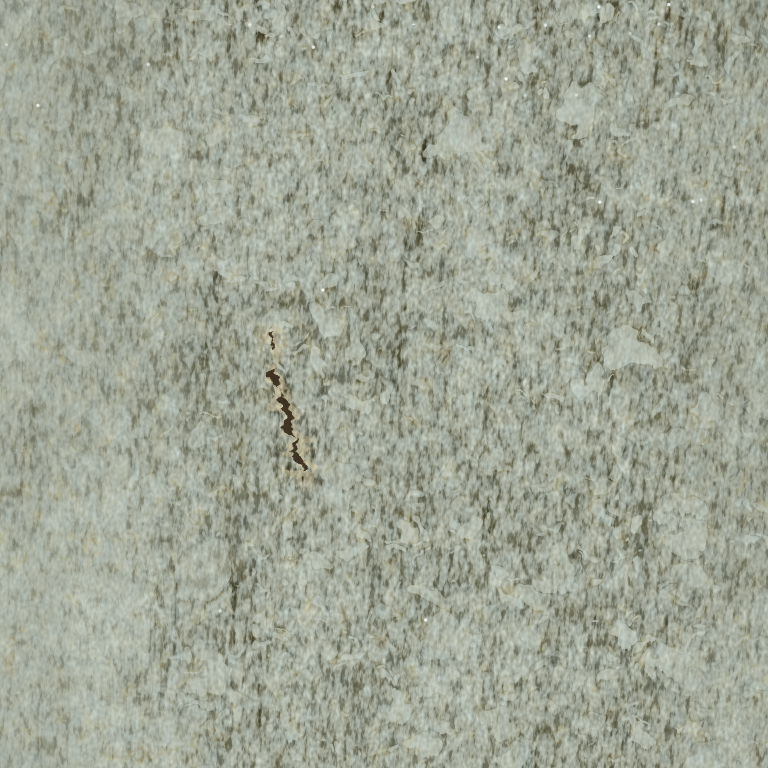
Write a Shadertoy shader that draws this texture.

```glsl
// Weathered pale stone: fine vertical grain, dark streaks, chalky flakes and one broken crack.

const vec3 DARK_GRAIN = vec3(0.35, 0.35, 0.27);
const vec3 PALE_STONE = vec3(0.74, 0.77, 0.72);
const vec3 CRACK_BROWN = vec3(0.20, 0.15, 0.09);
const vec3 CRUMBLE_CREAM = vec3(0.73, 0.70, 0.58);
const vec3 OCHRE_TINT = vec3(1.02, 0.98, 0.88);
const vec3 SPARKLE_WHITE = vec3(0.93, 0.96, 0.95);
const float TAU = 6.28318;

vec2 hash22(vec2 p) {
    vec3 q = fract(vec3(p.xyx) * vec3(0.1031, 0.1030, 0.0973));
    q += dot(q, q.yzx + 33.33);
    return fract((q.xx + q.yz) * q.zy);
}

float cornerSlope(vec2 cell, vec2 offset) {
    float angle = TAU * hash22(cell).x;
    return dot(vec2(cos(angle), sin(angle)), offset);
}

float gradientNoise(vec2 p) {
    vec2 i = floor(p), f = fract(p);
    vec2 u = f * f * f * (f * (f * 6.0 - 15.0) + 10.0);
    vec2 e = vec2(1.0, 0.0);
    float low = mix(cornerSlope(i, f), cornerSlope(i + e, f - e), u.x);
    float high = mix(cornerSlope(i + e.yx, f - e.yx), cornerSlope(i + 1.0, f - 1.0), u.x);
    return 1.4 * mix(low, high, u.y);
}

float fbm(vec2 p) {
    float sum = 0.0, amplitude = 0.6;
    for (int octave = 0; octave < 3; octave++) {
        sum += amplitude * gradientNoise(p);
        p = p * 2.03 + 17.3;
        amplitude *= 0.58;
    }
    return sum;
}

// Signed distance, in canvas units, to blobs scattered on a jittered grid.
float flakeDistance(vec2 p, float scale, float density, float seed) {
    vec2 q = p * scale, cell = floor(q);
    float nearest = 1.0;
    for (int y = -1; y <= 1; y++)
    for (int x = -1; x <= 1; x++) {
        vec2 id = cell + vec2(x, y);
        vec2 jitter = hash22(id + seed), kind = hash22(id + seed + 51.7);
        if (kind.x > density) continue;
        vec2 offset = q - id - jitter;
        float stretch = mix(0.65, 1.4, hash22(id + seed + 93.1).x);
        float radius = mix(0.12, 0.34, kind.y * kind.y);
        nearest = min(nearest, length(offset * vec2(stretch, 1.0 / stretch)) - radius);
    }
    return nearest / scale;
}

// x: dark opening in broken pieces, y: crumbled cream margin.
vec2 crackMask(vec2 p) {
    float along = (0.58 - p.y) / 0.22;
    float s = clamp(along, 0.0, 1.0);
    float centre = 0.350 + 0.054 * pow(s, 1.4) + 0.016 * fbm(vec2(p.y * 42.0, 4.0));
    float span = smoothstep(-0.03, 0.08, along) * smoothstep(1.05, 0.9, along);
    float distanceX = abs(p.x - centre);
    float width = 0.0012 + 0.012 * fbm(vec2(p.y * 30.0, 9.3)) + 0.005 * fbm(p * 95.0);
    float ragged = 0.011 + 0.036 * fbm(p * 48.0);
    return span * vec2(smoothstep(0.0012, -0.0012, distanceX - width),
                       smoothstep(0.004, -0.004, distanceX - ragged));
}

float sparkleMask(vec2 p, float scale) {
    vec2 cell = floor(p * scale), pick = hash22(cell + 7.0);
    vec2 centre = 0.25 + 0.5 * hash22(cell + 31.0);
    float chance = 0.02 * smoothstep(0.65, 1.0, p.y);
    float dotShape = smoothstep(0.24, 0.08, length(fract(p * scale) - centre));
    return dotShape * step(pick.x, chance) * mix(0.5, 1.0, pick.y);
}

void mainImage(out vec4 fragColor, in vec2 fragCoord) {
    vec2 p = fragCoord / min(iResolution.x, iResolution.y);
    vec2 leaning = vec2(p.x - 0.12 * p.x * (p.y - 0.5), p.y);
    float focus = mix(0.5, 1.0, smoothstep(0.0, 0.42, p.x)) * mix(1.0, 0.8, smoothstep(0.8, 1.0, p.x));

    // Grain from fine fibres up to broad stains
    float fibre = fbm(leaning * vec2(125.0, 52.0));
    float speckle = gradientNoise(p * vec2(215.0, 150.0));
    float mottle = fbm(p * vec2(34.0, 22.0) + 8.0);
    float stain = fbm(p * vec2(6.0, 3.6) + 3.7);
    float column = smoothstep(0.05, 0.5, gradientNoise(leaning * vec2(24.0, 3.4) + 21.0));
    float thread = smoothstep(-0.2, 0.4, fbm(leaning * vec2(78.0, 9.0) + 5.0));
    float pits = smoothstep(0.06, 0.48, -fibre - 0.4 * mottle - 0.3 * stain);
    float longStreaks = column * thread * smoothstep(-0.4, 0.3, -fibre);

    float tone = 0.74 + 0.08 * (0.5 - p.x) + 0.06 * (0.5 - p.y) + 0.20 * stain;
    tone += focus * (0.36 * fibre + 0.22 * speckle + 0.27 * mottle);
    tone -= focus * (0.29 * pits + 0.48 * longStreaks);

    // Chalky flakes with irregular outlines
    vec2 warp = vec2(fbm(p * 19.0), fbm(p * 19.0 + 40.0));
    vec2 ragged = p + 0.034 * warp + 0.005 * vec2(mottle, fibre);
    float large = flakeDistance(ragged, 8.0, 0.46, 2.0);
    float small = flakeDistance(ragged, 20.0, 0.5, 13.0);
    float crumbs = flakeDistance(ragged, 42.0, 0.45, 29.0);
    float flake = min(large, min(small, crumbs));
    float softness = mix(0.005, 0.0016, focus);
    float strength = mix(0.6, 1.0, smoothstep(-0.3, 0.3, fbm(p * 9.0 + 33.0)));
    float cover = smoothstep(softness, -softness, flake) * mix(0.1, 0.9, focus) * strength;
    tone = mix(tone, 0.95 + 0.16 * fibre + 0.12 * speckle + 0.08 * mottle, cover);

    // Shadowed lip around the flakes
    float lip = smoothstep(0.004, 0.0, abs(flake - 0.002));
    tone -= 0.07 * lip * focus;

    // Colour: cool and warm drift, ochre rims, crack and glints
    vec3 colour = mix(DARK_GRAIN, PALE_STONE, clamp(tone, -0.3, 1.15));
    float drift = fbm(p * vec2(46.0, 32.0) + 60.0);
    colour += vec3(0.022, 0.0, -0.028) * drift;
    colour *= mix(vec3(1.0), OCHRE_TINT, 0.7 * lip * smoothstep(0.0, 0.4, drift));
    vec2 crack = crackMask(p);
    vec3 crumble = CRUMBLE_CREAM * (1.0 + 0.25 * fibre + 0.15 * speckle);
    colour = mix(colour, crumble, 0.75 * crack.y);
    colour = mix(colour, CRACK_BROWN, 0.9 * crack.x);
    colour = mix(colour, SPARKLE_WHITE, sparkleMask(p, 75.0));
    fragColor = vec4(clamp(colour, 0.0, 1.0), 1.0);
}
```
